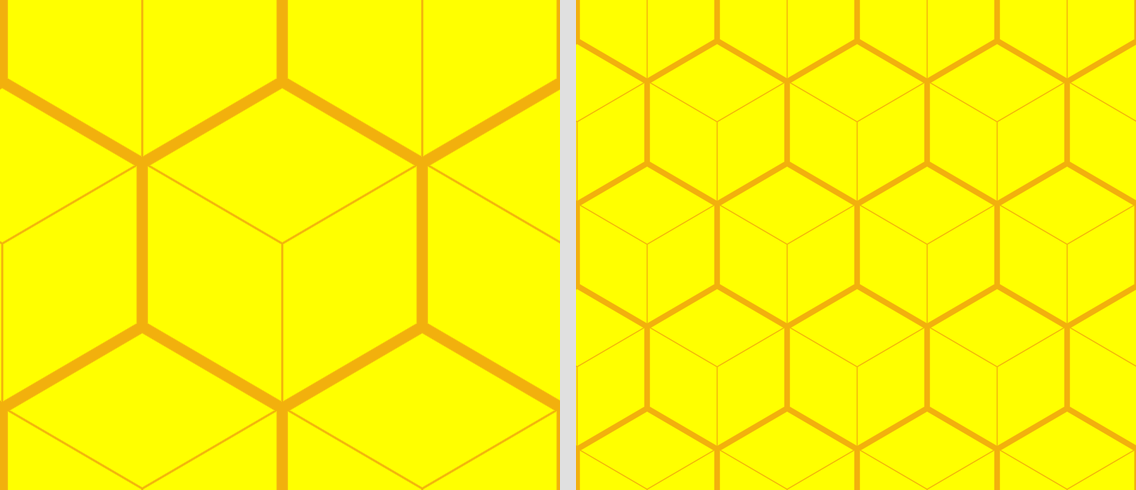
Left, the tile; right, the same tile 2 across and 2 down.
Reproduce this pattern procedurally as a WebGL 1 fragment shader.

```glsl
precision highp float;

uniform vec2 u_resolution;

#define REPEATS vec2(2.0, 1.0)
#define CENTER vec2(0.504, 0.5)
#define WALL_WIDTH 0.0404
#define CREASE_WIDTH 0.0073
#define CREASE_LIFT 0.005
#define SOFTNESS 1.3
#define FACE_COLOR vec3(1.0, 1.0, 0.0)
#define LINE_COLOR vec3(0.95, 0.69, 0.05)

const float SQRT3 = 1.7320508;

// Offset from the nearest center of a pointy-top hexagon grid, cell width 1
vec2 hexLocal(vec2 p) {
  vec2 period = vec2(1.0, SQRT3);
  vec2 a = mod(p + 0.5 * period, period) - 0.5 * period;
  vec2 b = mod(p, period) - 0.5 * period;
  return dot(a, a) < dot(b, b) ? a : b;
}

// Distance to the cell border, measured from inside
float wallDistance(vec2 p) {
  vec2 q = abs(p);
  return 0.5 - max(q.x, dot(q, vec2(0.5, 0.5 * SQRT3)));
}

// Distance to a ray leaving the origin along a unit direction
float rayDistance(vec2 p, vec2 dir) {
  return length(p - dir * max(dot(p, dir), 0.0));
}

// Three inner edges that turn the hexagon into a cube
float creaseDistance(vec2 p) {
  vec2 q = vec2(abs(p.x), p.y - CREASE_LIFT);
  return min(rayDistance(q, vec2(0.5 * SQRT3, 0.5)),
             rayDistance(q, vec2(0.0, -1.0)));
}

// Antialiased coverage of a line with the given full width
float stroke(float dist, float width, float blur) {
  return clamp((0.5 * width - dist) / blur + 0.5, 0.0, 1.0);
}

void main() {
  vec2 uv = gl_FragCoord.xy / u_resolution;
  vec2 cell = hexLocal((uv - CENTER) * REPEATS * vec2(1.0, SQRT3));
  float blur = SOFTNESS * REPEATS.x / u_resolution.x;

  float wall = stroke(wallDistance(cell), WALL_WIDTH, blur);
  float crease = stroke(creaseDistance(cell), CREASE_WIDTH, blur);

  gl_FragColor = vec4(mix(FACE_COLOR, LINE_COLOR, max(wall, crease)), 1.0);
}
```
